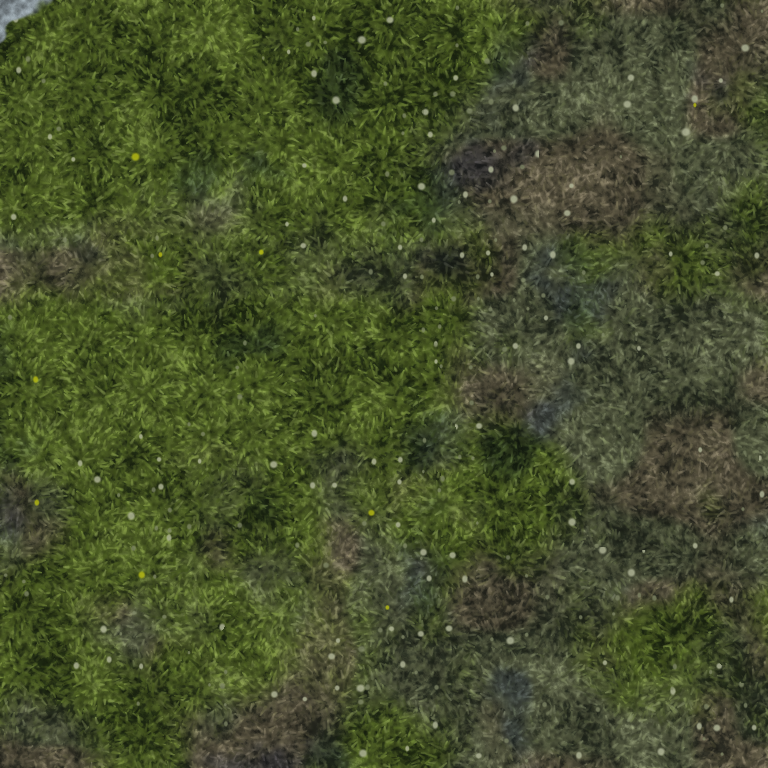
Give the GLSL for this texture, as a three.js fragment shader.

```glsl
// Rough meadow seen from above: mossy turf and bare grey soil under layers of
// short blades that fan out from tufts, dotted with pale seed heads. Value noise
// sets the patches; jittered grids scatter the blades and heads.
varying vec2 vUv;

const vec3 SHADE = vec3(0.10, 0.14, 0.055);
const vec3 LEAF = vec3(0.27, 0.335, 0.115);
const vec3 LIGHT = vec3(0.45, 0.53, 0.23);
const vec3 SOIL_DARK = vec3(0.13, 0.15, 0.11);
const vec3 SOIL = vec3(0.295, 0.315, 0.225);
const vec3 STRAW = vec3(0.50, 0.53, 0.40);
const vec3 SEED_HEAD = vec3(0.68, 0.70, 0.58);
const vec3 YELLOW = vec3(0.70, 0.72, 0.08);
const vec3 GRAVEL = vec3(0.50, 0.54, 0.56);

float hash(vec2 p) {
  return fract(sin(dot(p, vec2(127.1, 311.7))) * 43758.55);
}

vec2 hash2(vec2 p) {
  return vec2(hash(p), hash(p + vec2(37.2, 17.9)));
}

float noise(vec2 p) {
  vec2 i = floor(p), f = fract(p);
  f = f * f * (3.0 - 2.0 * f);
  return mix(mix(hash(i), hash(i + vec2(1.0, 0.0)), f.x),
             mix(hash(i + vec2(0.0, 1.0)), hash(i + vec2(1.0, 1.0)), f.x), f.y);
}

float fbm(vec2 p) {
  float sum = 0.0, amp = 0.533;
  for (int k = 0; k < 4; k++) {
    sum += amp * noise(p);
    p = mat2(1.6, 1.2, -1.2, 1.6) * p + 5.3;
    amp *= 0.5;
  }
  return sum;
}

vec3 ramp(vec3 low, vec3 mid, vec3 high, float t) {
  return mix(mix(low, mid, smoothstep(0.0, 0.5, t)), high, smoothstep(0.5, 1.0, t));
}

// Ground colour for a tone from 0 to 1 and a share of bare soil.
vec3 turf(float tone, float soil) {
  return mix(ramp(SHADE, LEAF, LIGHT, tone), ramp(SOIL_DARK, SOIL, STRAW, tone), soil);
}

// Bare soil grows towards the lower right and along a streak at the upper right.
float soilShare(vec2 uv) {
  float slope = 0.20 * (uv.x - 0.5) - 0.10 * (uv.y - 0.5);
  float streak = 0.16 * exp(-pow((uv.x - 0.83 + 0.2 * (uv.y - 0.75)) / 0.10, 2.0));
  return smoothstep(0.40, 0.70, fbm(uv * 6.0 + 11.0) + slope + streak * smoothstep(0.5, 0.8, uv.y));
}

// Direction of growth: outward from the tuft of the coarse cell, leaning up.
vec2 growth(vec2 pos, float spread) {
  vec2 cell = floor(pos * 13.0);
  vec2 away = pos * 13.0 - cell - 0.2 - 0.6 * hash2(cell);
  float angle = atan(away.y + 0.15, away.x + 0.001) + spread;
  return vec2(cos(angle), sin(angle));
}

vec3 addBlades(vec3 color, vec2 uv, float scale, float seed, float soil, float patchTone) {
  vec2 cell = floor(uv * scale);
  for (int j = -1; j <= 1; j++) {
    for (int i = -1; i <= 1; i++) {
      vec2 id = cell + vec2(float(i), float(j));
      vec2 rnd = hash2(id + seed);
      vec2 root = (id + rnd) / scale;
      vec2 dir = growth(root, 1.8 * (hash(id + seed + 3.1) - 0.5));
      float len = mix(0.4, 0.9, rnd.y) / scale;
      vec2 d = uv - root;
      float along = clamp(dot(d, dir) / len, 0.0, 1.0);
      float width = mix(0.0021, 0.0007, along);
      float mask = 1.0 - smoothstep(width * 0.3, width + 0.0011, length(d - dir * along * len));
      float tone = patchTone + 0.85 * (hash(id + seed + 8.7) - 0.5) + 0.16 * along;
      float dry = clamp(soil + 0.5 * (hash(id + seed + 5.5) - 0.45), 0.0, 1.0);
      color = mix(color, turf(clamp(tone, 0.0, 1.0), dry), mask * mix(0.75, 0.5, soil));
    }
  }
  return color;
}

// Mask of round heads scattered on a grid; share is the part of cells in use.
float heads(vec2 uv, float scale, float radius, float share, float seed) {
  vec2 id = floor(uv * scale);
  vec2 rnd = hash2(id + seed);
  vec2 d = uv - (id + 0.2 + 0.6 * rnd) / scale;
  float size = radius * mix(0.6, 1.25, hash(id + seed + 2.3));
  float used = step(hash(id + seed + 6.1), share);
  d.x *= mix(0.9, 1.4, rnd.x);
  return used * (1.0 - smoothstep(size * 0.45, size + 0.0008, length(d)));
}

void main() {
  vec2 uv = vUv;
  float soil = soilShare(uv);
  float patchTone = 0.47 + 0.75 * (fbm(uv * 17.0 + 3.0) - 0.5) + 0.08 * (0.5 - uv.x);
  float grain = fbm(uv * 130.0) - 0.5;
  vec3 color = turf(clamp(patchTone - 0.07 + 1.1 * grain, 0.0, 1.0), clamp(soil + 0.12, 0.0, 1.0));

  // Blades from long and sparse to short and dense
  for (int k = 0; k < 4; k++) {
    float layer = float(k);
    color = addBlades(color, uv, 42.0 + 17.0 * layer, 13.0 * layer, soil, patchTone);
  }

  // Cool hollows, faint brown earth and fine speckle
  float hollow = smoothstep(0.62, 0.80, fbm(uv * 9.0 + 41.0));
  color = mix(color, color * vec3(0.62, 0.66, 0.95), hollow * 0.7);
  float earth = soil * smoothstep(0.50, 0.75, noise(uv * 14.0 + 7.0));
  color *= mix(vec3(1.0), vec3(1.06, 0.93, 1.0), earth);
  color *= 1.0 + 0.45 * (noise(uv * 210.0) - 0.5);

  // Seed heads in loose clusters, with a few yellow flowers
  float cluster = smoothstep(0.30, 0.75, noise(uv * 5.0 + 23.0));
  color = mix(color, SEED_HEAD, 0.85 * heads(uv, 26.0, 0.0052, 0.05 + 0.22 * cluster, 4.0));
  color = mix(color, STRAW, 0.75 * heads(uv, 43.0, 0.0038, 0.03 + 0.13 * cluster, 29.0));
  color = mix(color, YELLOW, 0.85 * heads(uv, 13.0, 0.0050, 0.04, 52.0));

  // Gravel in the upper left corner
  float edge = uv.x + 1.2 * (1.0 - uv.y) + 0.03 * (noise(uv * 60.0) - 0.5);
  color = mix(color, GRAVEL * (1.0 + 0.9 * grain), 1.0 - smoothstep(0.052, 0.064, edge));
  gl_FragColor = vec4(color, 1.0);
}
```
